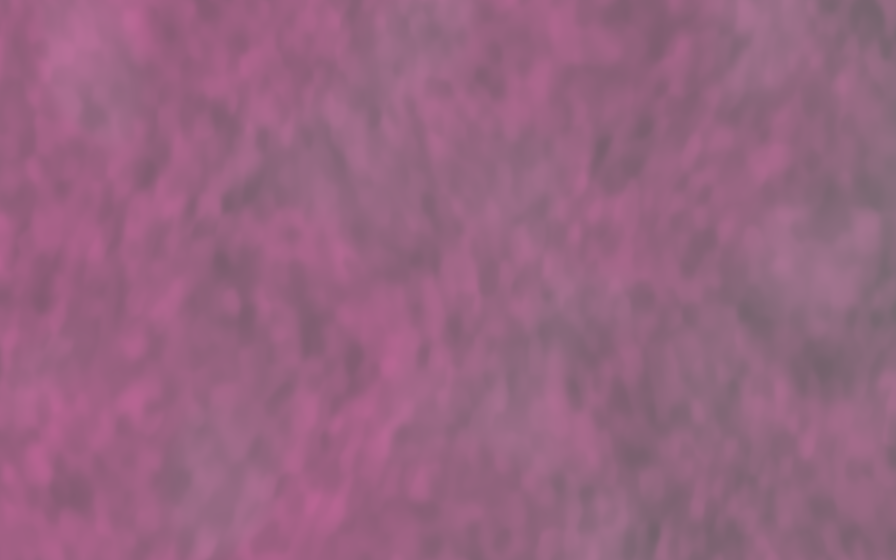
A WebGL 1 fragment shader for this texture:

```glsl
precision highp float;
// Soft, mottled rose and mauve felt with small upright flecks and grey patches.

uniform vec2 u_resolution;

const vec3 GREY_MAUVE = vec3(0.485, 0.437, 0.465);
const vec3 ROSE = vec3(0.668, 0.362, 0.532);
const vec3 LILAC = vec3(0.59, 0.45, 0.54);

vec3 hash3(vec2 cell, float seed) {
  vec3 q = fract(vec3(cell.xyx) * vec3(0.1031, 0.1030, 0.0973) + seed * 0.173);
  q += dot(q, q.yxz + 33.33);
  return fract((q.xxy + q.yzz) * q.zyx);
}

// Cellular noise: random tones of nearby points, blended softly, from -1 to 1.
float softCells(vec2 p, float seed) {
  vec2 cell = floor(p);
  float tone = 0.0;
  float total = 0.0;
  for (int j = -1; j <= 1; j++) {
    for (int i = -1; i <= 1; i++) {
      vec2 neighbour = cell + vec2(float(i), float(j));
      vec3 rnd = hash3(neighbour, seed);
      vec2 offset = neighbour + 0.15 + 0.7 * rnd.xy - p;
      float weight = exp(-4.0 * dot(offset, offset));
      tone += weight * rnd.z;
      total += weight;
    }
  }
  return 2.0 * tone / total - 1.0;
}

// Bends the grain gently so that its lean varies over the cloth.
vec2 bendGrain(vec2 p) {
  float lean = 0.018 * sin(5.0 * p.y + 4.3 * p.x) + 0.012 * sin(9.0 * p.y - 8.0 * p.x);
  return p + vec2(lean - 0.04 * p.y, 0.015 * sin(8.0 * p.x));
}

float softPatch(vec2 p, vec2 center, vec2 radius) {
  vec2 d = (p - center) / radius;
  return exp(-dot(d, d));
}

void main() {
  vec2 p = gl_FragCoord.xy / u_resolution.y;
  float across = gl_FragCoord.x / u_resolution.x;
  vec2 grain = bendGrain(p);

  // Layers from broad clouds to fine upright flecks.
  float cloud = softCells(grain * vec2(4.0, 3.4), 1.0);
  float haze = softCells(grain * vec2(6.0, 5.0), 2.0);
  float blotch = softCells(grain * vec2(13.0, 10.0), 3.0);
  float fleck = softCells(grain * vec2(28.0, 18.0), 4.0);
  float fibre = softCells(grain * vec2(45.0, 29.0), 5.0);

  // Rose at the left, worn to grey at the lower right and the right edge.
  float worn = softPatch(p, vec2(1.22, 0.16), vec2(0.17, 0.36))
             + softPatch(p, vec2(1.62, 0.62), vec2(0.15, 0.30));
  float pinkness = 0.625 + 0.28 * (0.5 - across) - 0.25 * worn
                 + 0.13 * cloud + 0.10 * blotch + 0.14 * fleck + 0.10 * fibre;

  vec3 color = mix(GREY_MAUVE, ROSE, clamp(pinkness, 0.0, 1.0));
  color = mix(color, LILAC, 0.32 * smoothstep(0.0, 0.8, haze));
  color *= 0.995 + 0.03 * haze + 0.03 * blotch + 0.055 * fleck + 0.045 * fibre;

  gl_FragColor = vec4(color, 1.0);
}
```
